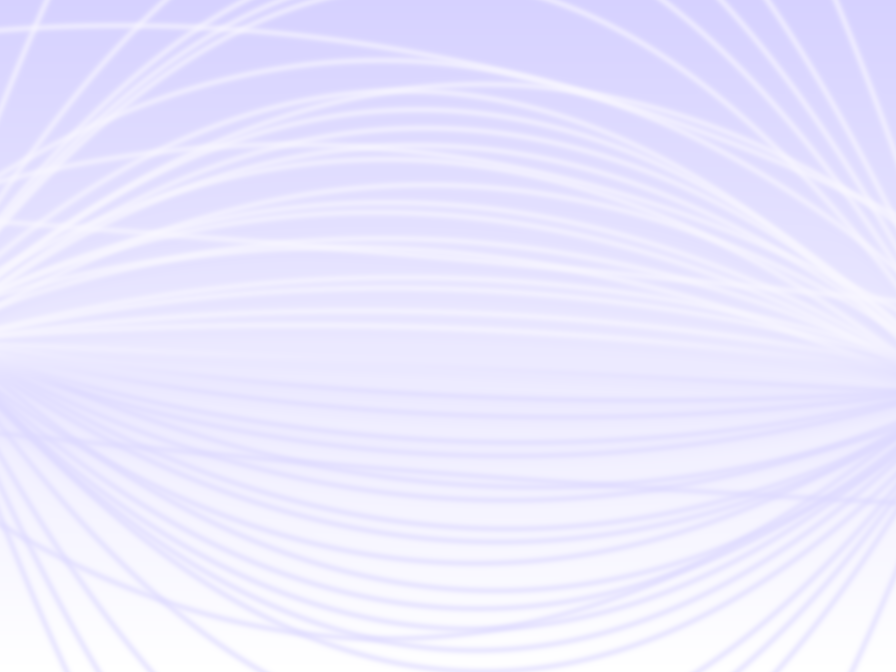
Reproduce this background procedurally as a Shadertoy shader.

```glsl
// Soft lavender gradient crossed by a woven fan of arcs between two side poles.

float hash(float n) {
    n = fract(n * 0.1031);
    n *= n + 33.33;
    return fract(n * (n + n));
}

// Soft light (x) and shade (y) of a parabola given by its left, middle and right heights.
vec2 strand(vec2 uv, float left, float middle, float right) {
    float bulge = middle - 0.5 * (left + right);
    float height = mix(left, right, uv.x) + 4.0 * bulge * uv.x * (1.0 - uv.x);
    float slope = right - left + 4.0 * bulge * (1.0 - 2.0 * uv.x);
    slope *= iResolution.y / iResolution.x;
    float d = (uv.y - height) / sqrt(1.0 + slope * slope);
    float core = exp(-d * d / 0.000034);
    float under = exp(-(d + 0.011) * (d + 0.011) / 0.00007);
    return vec2(0.56 * core, 0.14 * under);
}

// Arc of the fan: the poles spread a little as the bulge grows.
vec2 fanArc(vec2 uv, float bulge, float spread, float tilt) {
    return strand(uv, 0.505 + spread * bulge + tilt, 0.4615 + bulge,
                  0.418 + spread * bulge - tilt);
}

void blend(inout vec2 ink, vec2 layer) {
    ink = 1.0 - (1.0 - ink) * (1.0 - layer);
}

void mainImage(out vec4 fragColor, in vec2 fragCoord) {
    vec2 uv = fragCoord / iResolution.xy;
    vec2 ink = vec2(0.0);

    // Inner fan, above and below the pole line
    for (int i = 0; i < 14; i++) {
        float n = float(i);
        float jitter = 0.014 * (hash(n + 3.0) - 0.5);
        float tilt = 0.05 * (hash(n + 41.0) - 0.5);
        blend(ink, fanArc(uv, 0.05 + 0.027 * n + jitter, 0.25, tilt));
        blend(ink, fanArc(uv, -0.05 - 0.0315 * n - jitter, 0.25, 0.6 * tilt));
    }

    // Outer arcs that leave the canvas at the top
    for (int i = 0; i < 5; i++) {
        float n = float(i);
        float bulge = uv.x < 0.5 ? 0.56 + 0.02 * n + 0.54 * pow(n / 4.0, 6.0)
                                 : 0.57 + 0.1 * n + 0.28 * pow(n / 4.0, 8.0);
        blend(ink, fanArc(uv, bulge, 0.28, 0.0));
    }

    // Outer arcs that leave the canvas at the bottom
    for (int i = 0; i < 4; i++) {
        float n = float(i);
        float bulge = uv.x < 0.5 ? 0.55 + 0.18 * n
                                 : 0.57 + 0.06 * n + 0.33 * pow(n / 3.0, 6.0);
        blend(ink, fanArc(uv, -bulge, 0.25, 0.0));
    }

    // Leaning strands that cross the fan
    blend(ink, strand(uv, 0.955, 0.912, 0.68));
    blend(ink, strand(uv, 0.74, 0.905, 0.60));
    blend(ink, strand(uv, 0.592, 0.873, 0.67));
    blend(ink, strand(uv, 0.73, 0.768, 0.54));
    blend(ink, strand(uv, 0.67, 0.616, 0.552));
    blend(ink, strand(uv, 0.487, 0.455, 0.418));
    blend(ink, strand(uv, 0.355, 0.295, 0.252));
    blend(ink, strand(uv, 0.22, 0.054, 0.35));

    // Strands turn from white to lavender as the backdrop brightens
    vec3 lavender = vec3(0.865, 0.85, 1.0);
    vec3 color = mix(vec3(1.0), vec3(0.838, 0.82, 1.0), uv.y);
    vec3 strandColor = mix(lavender, vec3(0.975, 0.97, 1.0), smoothstep(0.41, 0.51, uv.y));
    color = mix(color, lavender, ink.y * smoothstep(0.85, 0.5, uv.y) * smoothstep(0.2, 0.45, uv.y));
    color = mix(color, strandColor, ink.x);

    fragColor = vec4(color, 1.0);
}
```
